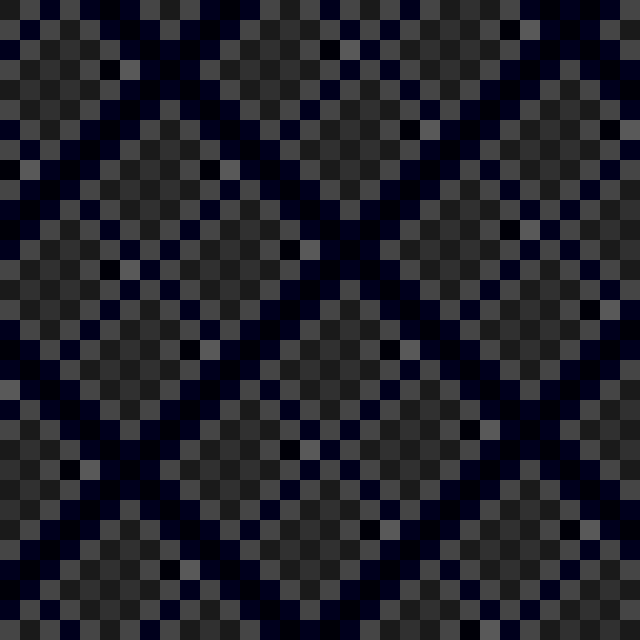
Reproduce this pattern procedurally as a WebGL 1 fragment shader.

```glsl
precision highp float;

uniform vec2 u_resolution;

const float CELLS = 32.0;                    // cells down the canvas
const vec2 PERIOD = vec2(18.0, 22.0);        // repeat along the two diagonals
const vec2 TILE = vec2(7.0, 9.0);            // diagonal extent of one tile
const vec2 CROSSING = vec2(-20.0, 36.0);     // diagonals of one thick crossing

const vec3 JOINT_CORE = vec3(0.0, 0.0, 0.03);
const vec3 JOINT_EDGE = vec3(0.0, 0.0, 0.11);
const vec3 RIM = vec3(0.27);
const vec3 FILL_DARK = vec3(0.10);
const vec3 FILL_LIGHT = vec3(0.19);
const vec3 GLINT = vec3(0.35);

// Integer modulo on floats, guarded against rounding
vec2 wrap(vec2 n, vec2 period) {
  return floor(mod(n + 0.5, period));
}

// Rim, checkered filling and the glint running into the last corner
vec3 tileColor(vec2 local, vec2 size) {
  vec2 last = size - 1.0;
  vec2 toCorner = last - local;
  if (abs(toCorner.x - toCorner.y) < 0.5) {
    if (toCorner.x < 0.5) return GLINT;
    if (toCorner.x < 1.5) return JOINT_CORE;
    if (toCorner.x < 2.5) return RIM;
  }
  vec2 toRim = min(local, toCorner);
  if (min(toRim.x, toRim.y) < 0.5) return RIM;
  return mod(local.x, 2.0) > 0.5 ? FILL_DARK : FILL_LIGHT;
}

// Each period holds a joint of three steps, a tile, a thin joint and a tile
vec3 cellColor(vec2 cell) {
  vec2 diagonal = vec2(cell.x - cell.y, cell.x + cell.y) - CROSSING;
  vec2 across = wrap(diagonal + 1.0, PERIOD);
  vec2 fromCore = abs(across - 1.0);
  if (min(fromCore.x, fromCore.y) < 0.5) return JOINT_CORE;
  if (min(fromCore.x, fromCore.y) < 1.5) return JOINT_EDGE;

  vec2 local = wrap(across - 3.0, TILE + 1.0);
  bool thinJoint = local.x > TILE.x - 0.5 || local.y > TILE.y - 0.5;
  return thinJoint ? JOINT_EDGE : tileColor(local, TILE);
}

// Blend the cells under a pixel by the area each one covers
vec3 filteredCells(vec2 p, float pixel) {
  vec2 low = floor(p - 0.5 * pixel);
  vec2 top = p + 0.5 * pixel;
  vec2 high = floor(top);
  vec2 cover = clamp((top - high) / pixel, 0.0, 1.0);
  vec3 lower = mix(cellColor(low), cellColor(vec2(high.x, low.y)), cover.x);
  vec3 upper = mix(cellColor(vec2(low.x, high.y)), cellColor(high), cover.x);
  return mix(lower, upper, cover.y);
}

void main() {
  float pixel = CELLS / u_resolution.y;
  gl_FragColor = vec4(filteredCells(gl_FragCoord.xy * pixel, pixel), 1.0);
}
```
